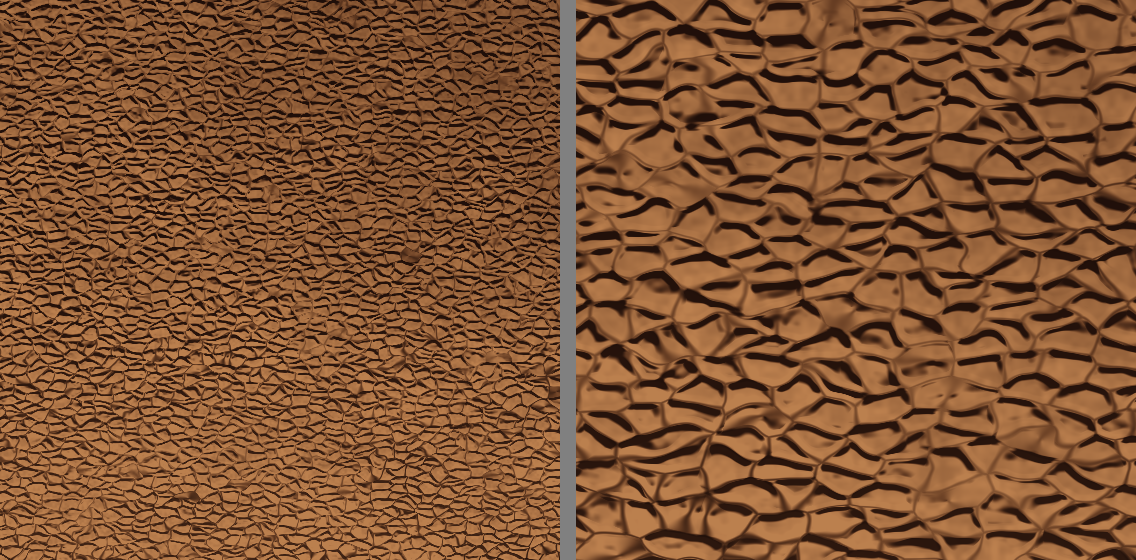
Left: the whole. Right: its middle third, enlarged.
Write a WebGL 2 fragment shader that draws this texture.

```glsl
#version 300 es
precision highp float;
// Draws brown, crinkled leather-like relief with short horizontal furrows under low light.

uniform vec2 u_resolution;
out vec4 fragColor;

const vec2 CELLS = vec2(36.0, 66.0);         // wrinkle cells across the canvas
const vec2 STREAKS = vec2(42.0, 100.0);      // smaller furrows between the cells
const vec2 GRAIN = vec2(170.0, 210.0);       // fine surface grain
const vec2 WARP_FREQ = vec2(55.0, 75.0);
const vec2 WARP_SIZE = vec2(0.010, 0.008);
const float CELL_RAMP = 0.42;                // softness of the cell rims
const float CRACK_WIDTH = 0.15;
const vec2 LIGHT_STEP_LOW = vec2(0.0004, 0.0014);
const vec2 LIGHT_STEP_HIGH = vec2(0.0005, 0.0023);
const float LIT_LOW = 0.98;                  // lit tone at the bottom
const float LIT_HIGH = 0.80;                 // lit tone at the top
const vec3 SHADOW_COLOR = vec3(0.11, 0.05, 0.032);
const vec3 MIDDLE_COLOR = vec3(0.41, 0.245, 0.14);
const vec3 LIGHT_COLOR = vec3(0.735, 0.50, 0.305);

vec2 hash2(vec2 p) {
    vec3 q = fract(p.xyx * vec3(0.1031, 0.1030, 0.0973));
    q += dot(q, q.yzx + 33.33);
    return fract((q.xx + q.yz) * q.zy);
}

// Smooth lattice noise, two channels from 0 to 1
vec2 noise2(vec2 p) {
    vec2 cell = floor(p);
    vec2 f = fract(p);
    f = f * f * (3.0 - 2.0 * f);
    vec2 low = mix(hash2(cell), hash2(cell + vec2(1.0, 0.0)), f.x);
    vec2 high = mix(hash2(cell + vec2(0.0, 1.0)), hash2(cell + 1.0), f.x);
    return mix(low, high, f.y);
}

// Cellular noise: difference of the two nearest distances, zero on cell borders
float borderDistance(vec2 p) {
    vec2 cell = floor(p);
    vec2 f = fract(p);
    float nearest = 8.0;
    float second = 8.0;
    for (int y = -1; y <= 1; y++) {
        for (int x = -1; x <= 1; x++) {
            vec2 offset = vec2(x, y);
            float d = length(offset + hash2(cell + offset) - f);
            second = min(second, max(nearest, d));
            nearest = min(nearest, d);
        }
    }
    return second - nearest;
}

// Returns the surface height and the distance to the closest crack
vec2 relief(vec2 uv) {
    vec2 warped = uv + WARP_SIZE * (noise2(uv * WARP_FREQ) - 0.5);
    warped.y += 0.003 * sin(uv.x * 47.0 + 3.0 * sin(uv.y * 19.0));
    float border = borderDistance(warped * CELLS);
    float height = 0.60 * smoothstep(0.0, CELL_RAMP, border);
    height += 0.65 * noise2(warped * STREAKS + 17.0).x;
    height += 0.16 * noise2(uv * GRAIN + 5.0).y;
    return vec2(height, border);
}

// Three-stop color ramp from furrow to lit surface
vec3 leatherColor(float tone) {
    vec3 dark = mix(SHADOW_COLOR, MIDDLE_COLOR, clamp(tone / 0.48, 0.0, 1.0));
    return mix(dark, LIGHT_COLOR, clamp((tone - 0.48) / 0.52, 0.0, 1.0));
}

void main() {
    vec2 uv = gl_FragCoord.xy / u_resolution;
    vec2 patches = noise2(uv * vec2(7.0, 11.0) + 3.0);

    // Slope along the light, which rises from the lower edge
    vec2 lightStep = mix(LIGHT_STEP_LOW, LIGHT_STEP_HIGH, smoothstep(0.0, 0.75, uv.y));
    float slope = relief(uv + lightStep).x - relief(uv - lightStep).x;
    float shadow = smoothstep(0.05, 0.36, -slope + 0.06 * (patches.x - 0.5));
    float glow = smoothstep(0.0, 0.4, slope);

    // Thin cracks around the cells, clearest near the bottom
    float crack = 1.0 - smoothstep(0.0, CRACK_WIDTH, relief(uv).y);
    crack *= mix(0.60, 0.30, uv.y) * (0.5 + patches.y);

    // Broad falloff, blotches and grain on the lit surface
    float tone = mix(LIT_LOW, LIT_HIGH, smoothstep(0.0, 1.0, uv.y));
    tone -= 0.16 * smoothstep(0.55, 1.35, uv.x * 0.6 + uv.y * 0.75);
    tone += 0.10 * (patches.x - 0.5);
    tone += 0.14 * (noise2(uv * vec2(60.0, 90.0) + 31.0).x - 0.5);
    tone += 0.12 * (noise2(uv * 230.0).x - 0.5);
    tone += 0.05 * glow;
    tone *= 1.0 - mix(0.78, 0.97, smoothstep(0.0, 0.6, uv.y)) * shadow;
    tone *= 1.0 - crack;

    fragColor = vec4(leatherColor(tone), 1.0);
}
```
